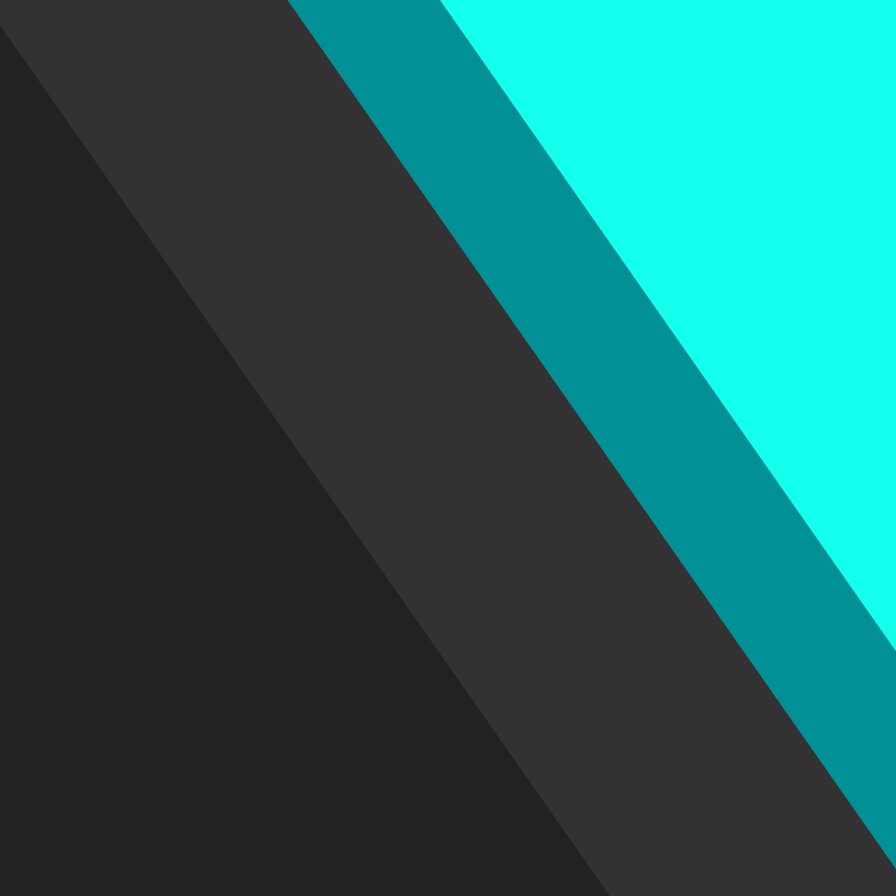
Write a Shadertoy shader that draws this background.

```glsl
// Flat diagonal bands: charcoal, grey, teal and bright cyan, split by parallel slanted edges.

const vec3 CHARCOAL = vec3(0.133, 0.133, 0.133);
const vec3 GREY = vec3(0.196, 0.196, 0.196);
const vec3 TEAL = vec3(0.0, 0.563, 0.584);
const vec3 CYAN = vec3(0.08, 1.0, 0.93);

const float TILT = radians(35.0); // lean of every edge from the vertical

// Signed distance to a slanted edge that meets the top side at topX; positive on its right
float edgeDistance(vec2 p, float topX, float tilt) {
    return dot(p - vec2(topX, 1.0), vec2(cos(tilt), sin(tilt)));
}

// Paints everything right of the edge, softened over one pixel
vec3 paintRight(vec3 base, vec3 paint, float dist, float pixel) {
    return mix(base, paint, clamp(dist / pixel + 0.5, 0.0, 1.0));
}

void mainImage(out vec4 fragColor, in vec2 fragCoord) {
    vec2 p = fragCoord / iResolution.xy;
    float pixel = 1.0 / min(iResolution.x, iResolution.y);

    // Bands layered from left to right
    vec3 color = CHARCOAL;
    color = paintRight(color, GREY, edgeDistance(p, -0.0197, TILT), pixel);
    color = paintRight(color, TEAL, edgeDistance(p, 0.3208, TILT), pixel);
    color = paintRight(color, CYAN, edgeDistance(p, 0.491, TILT), pixel);

    fragColor = vec4(color, 1.0);
}
```
